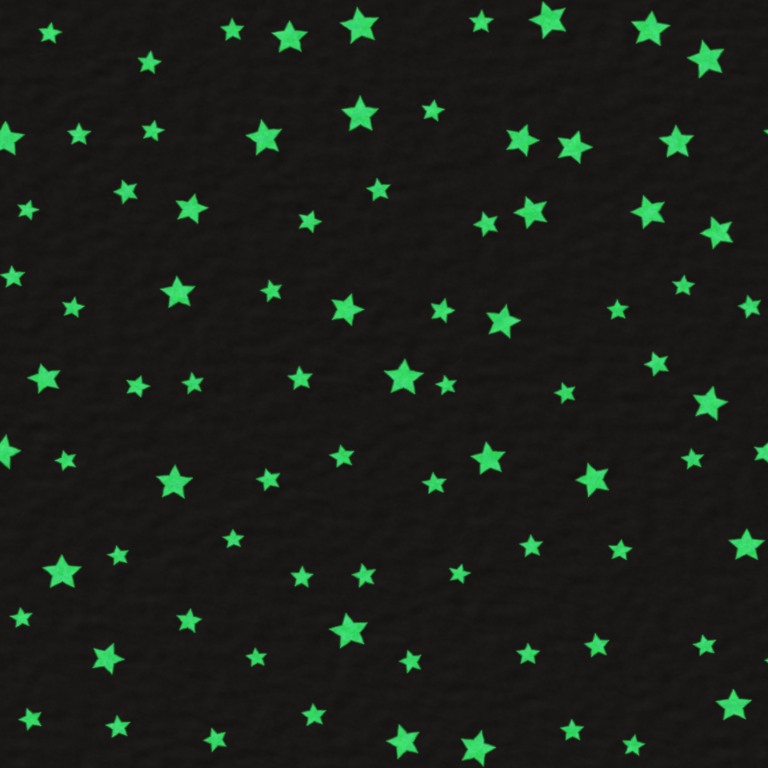
Give the GLSL for this pattern, as a three.js fragment shader.

```glsl
varying vec2 vUv;

const float ROWS = 9.0;             // star cells across and up
const float JITTER = 0.56;          // share of a cell a star may wander in
const float LARGE_SHARE = 0.34;
const float SMALL_RADIUS = 0.0158;
const float LARGE_RADIUS = 0.0250;
const float INNER_RATIO = 0.50;     // valley radius over tip radius
const float TILT = 0.36;            // largest lean, radians
const float CORNER = 0.0008;        // rounding of the tips
const float WOBBLE = 0.0010;        // hand-cut unevenness of the outline
const float SOFTNESS = 0.0014;      // half width of the smoothed edge
const float RIM_WIDTH = 0.0026;
const float RELIEF = 0.035;         // strength of the paper texture

const vec3 PAPER = vec3(0.098, 0.092, 0.088);
const vec3 FRINGE = vec3(0.13, 0.24, 0.13);
const vec3 RIM = vec3(0.17, 0.63, 0.27);
const vec3 GREEN = vec3(0.20, 0.85, 0.38);
const vec3 MINT = vec3(0.24, 0.85, 0.46);

float hash(vec2 p) {
  vec3 q = fract(vec3(p.xyx) * 0.1031);
  q += dot(q, q.yzx + 33.33);
  return fract((q.x + q.y) * q.z);
}

float noise(vec2 p) {
  vec2 i = floor(p);
  vec2 f = fract(p);
  f = f * f * (3.0 - 2.0 * f);
  return mix(mix(hash(i), hash(i + vec2(1.0, 0.0)), f.x),
             mix(hash(i + vec2(0.0, 1.0)), hash(i + 1.0), f.x), f.y);
}

float fbm(vec2 p) {
  float sum = 0.0;
  float amp = 0.5;
  for (int i = 0; i < 4; i++) {
    sum += amp * noise(p);
    p = mat2(1.6, 1.2, -1.2, 1.6) * p + 17.3;
    amp *= 0.5;
  }
  return sum;
}

// Signed distance to an upright five-pointed star
float starDistance(vec2 p, float radius) {
  const vec2 k1 = vec2(0.80902, -0.58779);
  const vec2 k2 = vec2(-0.80902, -0.58779);
  p.x = abs(p.x);
  p -= 2.0 * max(dot(k1, p), 0.0) * k1;
  p -= 2.0 * max(dot(k2, p), 0.0) * k2;
  p.x = abs(p.x);
  p.y -= radius;
  vec2 edge = INNER_RATIO * vec2(0.58779, 0.80902) - vec2(0.0, 1.0);
  float h = clamp(dot(p, edge) / dot(edge, edge), 0.0, radius);
  return length(p - edge * h) * sign(p.y * edge.x - p.x * edge.y);
}

// Distance to the nearest star of a jittered, staggered grid
float starField(vec2 uv) {
  vec2 g = uv * ROWS;
  float nearest = 1.0;
  for (int j = -1; j <= 1; j++) {
    float row = floor(g.y) + float(j);
    float shift = 0.5 * mod(row, 2.0);
    for (int i = -1; i <= 1; i++) {
      float column = floor(g.x - shift) + float(i);
      vec2 seed = vec2(column, row) + 41.0;
      vec2 wander = vec2(hash(seed), hash(seed + 71.7)) - 0.5;
      vec2 center = vec2(column + shift, row) + 0.5 + JITTER * wander;
      float isLarge = step(hash(seed + 13.1), LARGE_SHARE);
      float radius = mix(SMALL_RADIUS, LARGE_RADIUS, isLarge);
      radius *= 0.90 + 0.18 * hash(seed + 29.5);
      float angle = TILT * (2.0 * hash(seed + 53.9) - 1.0);
      vec2 p = (g - center) / ROWS;
      p.y *= 1.0 + 0.14 * hash(seed + 97.3);
      float c = cos(angle);
      float s = sin(angle);
      p = mat2(c, s, -s, c) * p;
      nearest = min(nearest, starDistance(p, radius - CORNER) - CORNER);
    }
  }
  return nearest;
}

void main() {
  // Embossed paper, lit from the upper left
  vec2 grain = vUv * vec2(48.0, 80.0);
  vec2 light = vec2(-0.22, 0.35);
  float relief = fbm(grain - light) - fbm(grain + light);
  float speck = noise(vUv * 330.0) - 0.5;
  vec3 color = PAPER + RELIEF * relief + 0.008 * speck;

  // Stars with an uneven cut edge
  vec2 wave = vec2(noise(vUv * 160.0), noise(vUv * 160.0 + 61.0)) - 0.5;
  float d = starField(vUv + WOBBLE * wave);

  // Mottled fill, darker rim and faint outer fringe
  float mottle = smoothstep(0.3, 0.7, noise(vUv * 190.0 + 7.0));
  vec3 fill = mix(GREEN, MINT, mottle) + 0.05 * speck + 0.08 * relief;
  fill = mix(RIM, fill, smoothstep(0.0, RIM_WIDTH, -d));
  color = mix(color, FRINGE, 0.6 * smoothstep(0.0026, 0.0, d));
  color = mix(color, fill, smoothstep(SOFTNESS, -SOFTNESS, d));

  gl_FragColor = vec4(color, 1.0);
}
```
